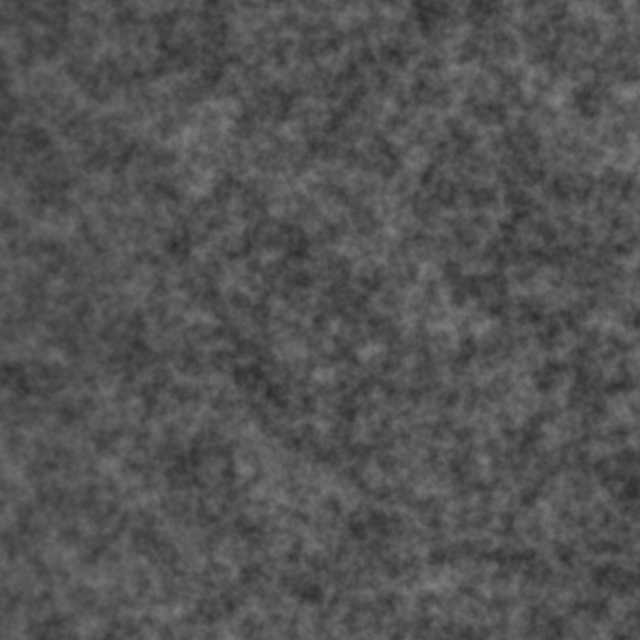
Write a three.js fragment shader that draws this texture.

```glsl
// Dark grey, softly mottled stone: fine and medium grain over cloudy patches.
// Rotated octaves of gradient noise are summed around a mid grey, with faint
// diagonal drifts and a paler tint toward the lower middle and upper right.

varying vec2 vUv;

// Unit gradient with a pseudo-random direction for one lattice cell
vec2 cellGradient(vec2 cell) {
  vec3 p = fract(cell.xyx * vec3(0.1031, 0.1030, 0.0973));
  p += dot(p, p.yzx + 33.33);
  float angle = 6.28318 * fract((p.x + p.y) * p.z);
  return vec2(cos(angle), sin(angle));
}

// Gradient noise, roughly -0.7 to 0.7
float gradientNoise(vec2 p) {
  vec2 cell = floor(p);
  vec2 f = fract(p);
  vec2 fade = f * f * f * (f * (f * 6.0 - 15.0) + 10.0);
  float a = dot(cellGradient(cell), f);
  float b = dot(cellGradient(cell + vec2(1.0, 0.0)), f - vec2(1.0, 0.0));
  float c = dot(cellGradient(cell + vec2(0.0, 1.0)), f - vec2(0.0, 1.0));
  float d = dot(cellGradient(cell + vec2(1.0, 1.0)), f - vec2(1.0, 1.0));
  return mix(mix(a, b, fade.x), mix(c, d, fade.x), fade.y);
}

// Grain octaves from medium blotches down to fine specks
float grain(vec2 p) {
  mat2 turn = mat2(0.8, 0.6, -0.6, 0.8);
  float frequency = 19.0;
  float sum = 0.0;
  for (int i = 0; i < 5; i++) {
    float octave = float(i);
    float weight = 0.1 * exp(-0.16 * (octave - 1.0) * (octave - 1.0));
    sum += weight * gradientNoise(p * frequency + 17.3 * octave);
    p = turn * p;
    frequency *= 1.7;
  }
  return sum;
}

// Broad clouds, stretched a little from upper left to lower right
float clouds(vec2 p) {
  vec2 slanted = vec2(p.x - p.y, p.x + p.y) * 0.7071;
  float broad = gradientNoise(slanted * vec2(3.2, 4.6) + 5.7);
  float patches = gradientNoise(slanted * vec2(8.0, 11.0) + 41.2);
  return 0.055 * broad + 0.07 * patches;
}

void main() {
  // Grain is weaker toward the left edge
  float contrast = mix(0.8, 1.08, smoothstep(0.0, 0.45, vUv.x));

  // Pale areas
  float lowerGlow = exp(-14.0 * dot(vUv - vec2(0.5, 0.18), vUv - vec2(0.5, 0.18)));
  float cornerGlow = exp(-40.0 * dot(vUv - vec2(1.0, 0.93), vUv - vec2(1.0, 0.93)));

  float grey = 0.324 + contrast * grain(vUv) + clouds(vUv);
  grey += 0.018 * lowerGlow + 0.05 * cornerGlow;
  gl_FragColor = vec4(vec3(clamp(grey, 0.18, 0.5)), 1.0);
}
```
